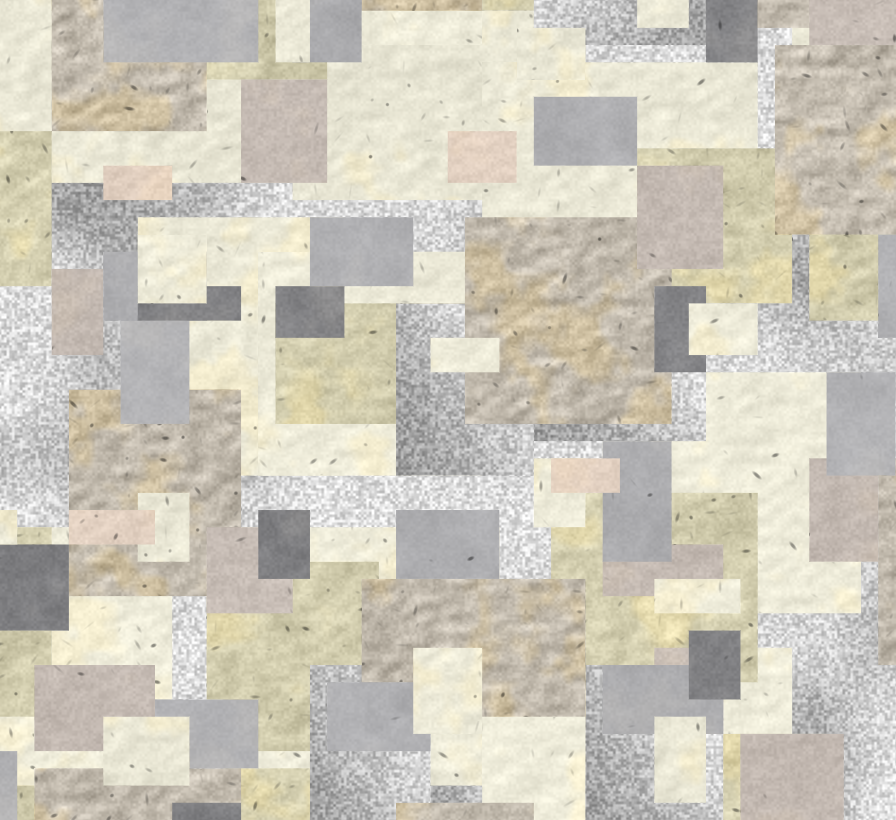
A Shadertoy shader for this pattern:

```glsl
// A collage of overlapping paper rectangles: sprayed grey ground, cream, olive
// and taupe handmade sheets, smooth grey cards. Layers of jittered grids choose
// the sheet on top; mottle, grain, relief and flecks are then added once.

#define JITTER 0.75       // how far sheets stray from their cell
#define SNAP 0.021        // corners snap to this step, so edges align
#define SIZE_SPREAD 0.24  // relative variation of sheet sizes
#define TONE_SPREAD 0.03  // brightness variation between sheets
#define SPRAY_DEPTH 0.24  // darkness of the sprayed gradients
#define GRAIN_FREQ 310.0  // cells per canvas height, as below
#define MOTTLE_FREQ 34.0
#define FLECK_FREQ 46.0
#define SEED 11

struct Sheet {
  vec3 color;
  vec4 finish;  // mottle, grain, fleck density, relief
  vec2 origin;  // offset of the surface texture
};

const Sheet SPRAY = Sheet(vec3(.86, .86, .86), vec4(.05, .30, .00, .00), vec2(0));
const Sheet CREAM = Sheet(vec3(.93, .92, .85), vec4(.06, .05, .22, .10), vec2(0));
const Sheet OLIVE = Sheet(vec3(.83, .81, .69), vec4(.12, .08, .26, .12), vec2(0));
const Sheet TAUPE = Sheet(vec3(.77, .74, .69), vec4(.10, .10, .34, .24), vec2(0));
const Sheet ROSE = Sheet(vec3(.78, .74, .71), vec4(.05, .07, .07, .05), vec2(0));
const Sheet GREY = Sheet(vec3(.69, .69, .70), vec4(.07, .04, .04, .02), vec2(0));
const Sheet SLATE = Sheet(vec3(.51, .51, .52), vec4(.10, .06, .03, .02), vec2(0));
const Sheet PINK = Sheet(vec3(.88, .81, .75), vec4(.06, .06, .10, .06), vec2(0));

// Integer hashes without sine, results in 0..1
float hash1(vec2 cell) {
  uvec2 q = uvec2(ivec2(cell)) * uvec2(1597334673u, 3812015801u);
  uint n = (q.x ^ q.y) * 1597334673u;
  return float(n >> 8u) * exp2(-24.0);
}

vec3 hash3(vec2 cell, int seed) {
  uvec3 v = uvec3(ivec3(ivec2(cell), seed)) * 1664525u + 1013904223u;
  v.x += v.y * v.z; v.y += v.z * v.x; v.z += v.x * v.y;
  v ^= v >> 16u;
  v.x += v.y * v.z; v.y += v.z * v.x; v.z += v.x * v.y;
  return vec3(v >> 8u) * exp2(-24.0);
}

float valueNoise(vec2 p) {
  vec2 i = floor(p), f = fract(p);
  f = f * f * (3.0 - 2.0 * f);
  return mix(mix(hash1(i), hash1(i + vec2(1, 0)), f.x),
             mix(hash1(i + vec2(0, 1)), hash1(i + vec2(1, 1)), f.x), f.y);
}

float softNoise(vec2 p) {
  return .64 * valueNoise(p) + .36 * valueNoise(p * 2.3 + 17.0);
}

// Sparse thin ellipses at random angles; returns their darkness
float flecks(vec2 p, float density, float px) {
  vec2 cell = floor(p);
  vec3 place = hash3(cell, 2);
  if (place.z > density) return 0.0;
  vec3 shape = hash3(cell, 3);
  vec2 q = fract(p) - mix(vec2(.3), vec2(.7), place.xy);
  float angle = 6.2832 * shape.x;
  q = mat2(cos(angle), -sin(angle), sin(angle), cos(angle)) * q;
  vec2 radius = vec2(mix(.08, .26, shape.y), mix(.04, .09, shape.z));
  float d = (length(q / radius) - 1.0) * radius.y;
  return mix(.2, 1.0, shape.z * shape.z) * (1.0 - smoothstep(-px, px, d));
}

// Lays one grid of sheets over top; dims = grid cell, long side, short side
void scatter(inout Sheet top, Sheet kind, vec3 dims, int layer, vec2 p, float px) {
  int seed = SEED + 10 * layer;
  vec2 shift = vec2(.37, .61) * float(layer);
  vec2 home = floor(p / dims.x + shift - .5);
  for (int n = 0; n < 4; n++) {
    // Jittered centre, random size and orientation
    vec2 cell = home + vec2(n & 1, n >> 1);
    vec3 place = hash3(cell, seed);
    vec2 center = (cell - shift + .5 + JITTER * (place.xy - .5)) * dims.x;
    vec2 away = abs(p - center);
    if (max(away.x, away.y) > .5 * dims.y * (1.0 + SIZE_SPREAD) + SNAP) continue;
    vec3 look = hash3(cell, seed + 1);
    vec2 size = place.z > .5 ? dims.yz : dims.zy;
    size *= 1.0 + SIZE_SPREAD * (2.0 * look.xy - 1.0);
    vec2 low = round((center - .5 * size) / SNAP) * SNAP;
    vec2 high = round((center + .5 * size) / SNAP) * SNAP;
    vec2 edge = max(low - p, p - high);
    float cover = clamp(.5 - max(edge.x, edge.y) / px, 0.0, 1.0);

    // Coarsely grained, sprayed sheets darken toward one lower corner
    vec2 uv = (p - low) / (high - low);
    float side = look.x > .5 ? uv.x : 1.0 - uv.x;
    float shade = step(.2, kind.finish.y) * smoothstep(.1, 1.0, .6 * side + .4 * (1.0 - uv.y));
    vec3 color = kind.color + TONE_SPREAD * (look.z - .5) - SPRAY_DEPTH * shade;
    top.color = mix(top.color, color, cover);
    top.finish = mix(top.finish, kind.finish, cover);
    if (cover > .5) top.origin = 7.0 * look.xy;
  }
}

void mainImage(out vec4 fragColor, in vec2 fragCoord) {
  float px = 1.0 / iResolution.y;
  vec2 p = fragCoord * px;

  // Sprayed ground, then sheets from large to small
  Sheet top = SPRAY;
  top.color -= SPRAY_DEPTH * smoothstep(.4, .8, softNoise(p * 4.0));
  scatter(top, CREAM, vec3(.34, .32, .27), 0, p, px);
  scatter(top, OLIVE, vec3(.36, .24, .18), 1, p, px);
  scatter(top, SPRAY, vec3(.50, .21, .19), 2, p, px);
  scatter(top, TAUPE, vec3(.46, .22, .20), 3, p, px);
  scatter(top, ROSE, vec3(.36, .13, .09), 4, p, px);
  scatter(top, GREY, vec3(.31, .155, .09), 5, p, px);
  scatter(top, SLATE, vec3(.38, .09, .065), 6, p, px);
  scatter(top, CREAM, vec3(.30, .09, .065), 7, p, px);
  scatter(top, PINK, vec3(.42, .08, .045), 8, p, px);

  // Blotches, grain, fibre relief, warm stains and flecks
  vec2 q = p + top.origin, m = q * MOTTLE_FREQ, fibre = m * vec2(1.6, 2.4);
  float blotch = softNoise(m) - .5, cloud = softNoise(m * .3 + 5.0) - .5;
  float grain = valueNoise(q * GRAIN_FREQ) - .5;
  float relief = valueNoise(fibre) - valueNoise(fibre + vec2(-.25, .35));
  vec4 f = top.finish;
  vec3 color = top.color + f.x * (blotch + cloud) + f.y * grain + f.w * relief;
  color -= vec3(0, .08, .28) * f.z * smoothstep(.05, .3, cloud + .5 * blotch);
  color *= 1.0 - .44 * flecks(q * FLECK_FREQ, f.z, px * FLECK_FREQ);
  fragColor = vec4(clamp(color, 0.0, 1.0), 1.0);
}
```
